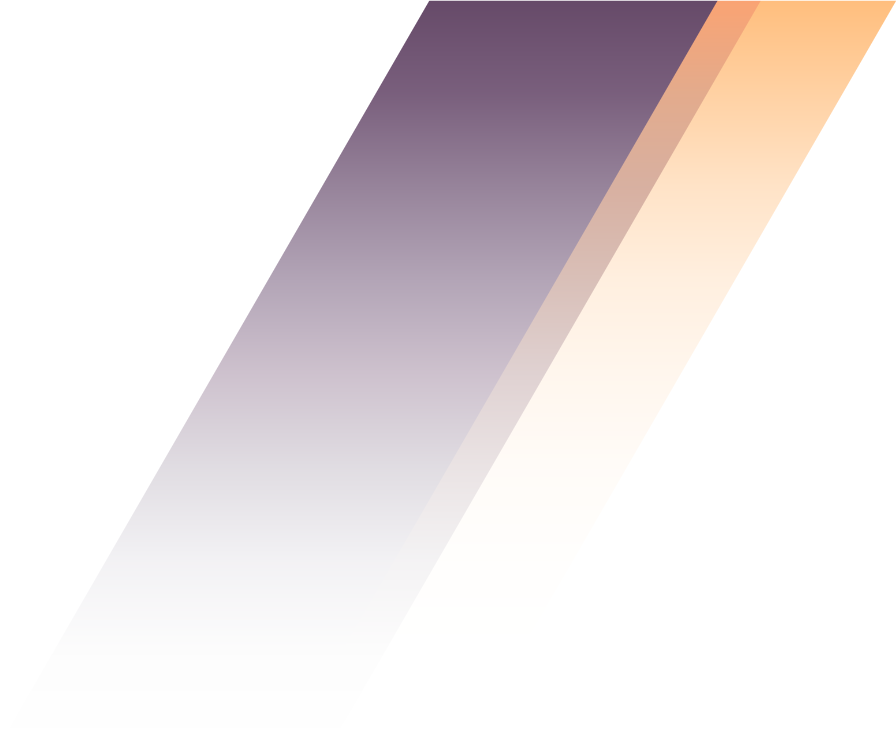
Reproduce this background procedurally as a Shadertoy shader.

```glsl
// Two slanted translucent bands, plum and apricot, fading down into white.
// Each band is a slab in sheared coordinates, coloured by a vertical ramp;
// the strip where they overlap has a warm ramp of its own.

// Piecewise linear ramp over nine evenly spaced stops, t in 0..1
vec3 ramp(vec3 stops[9], float t) {
    float k = clamp(t, 0.0, 1.0) * 8.0;
    int i = min(int(k), 7);
    return mix(stops[i], stops[i + 1], k - float(i));
}

// Smooth coverage of the slab between two edges
float slab(float s, float left, float right, float soft) {
    return clamp((s - left) / soft + 0.5, 0.0, 1.0)
         * clamp((right - s) / soft + 0.5, 0.0, 1.0);
}

void mainImage(out vec4 fragColor, in vec2 fragCoord) {
    // Units of canvas height, depth measured down from the top
    vec2 p = fragCoord / iResolution.y;
    float depth = 1.0 - p.y;
    float pixel = 1.0 / iResolution.y;

    // Shear by 30 degrees so that the slanted edges become vertical
    float s = p.x + depth * tan(radians(30.0));
    float soft = pixel * 1.15;

    vec3 white = vec3(1.0);
    vec3 plum = ramp(vec3[9](
        vec3(0.40, 0.29, 0.41), vec3(0.475, 0.372, 0.488),
        vec3(0.59, 0.515, 0.605), vec3(0.70, 0.645, 0.715),
        vec3(0.805, 0.757, 0.805), vec3(0.878, 0.863, 0.885),
        vec3(0.95, 0.947, 0.957), vec3(0.99), white), depth);
    vec3 apricot = ramp(vec3[9](
        vec3(1.0, 0.745, 0.49), vec3(1.0, 0.82, 0.64),
        vec3(1.0, 0.89, 0.78), vec3(1.0, 0.937, 0.875),
        vec3(1.0, 0.965, 0.93), vec3(1.0, 0.985, 0.97),
        vec3(1.0, 0.996, 0.99), white, white), depth);
    vec3 overlap = ramp(vec3[9](
        vec3(0.98, 0.64, 0.45), vec3(0.89, 0.67, 0.55),
        vec3(0.845, 0.69, 0.63), vec3(0.85, 0.75, 0.72),
        vec3(0.875, 0.82, 0.82), vec3(0.917, 0.89, 0.893),
        vec3(0.955, 0.95, 0.955), vec3(0.99), white), depth);

    // Plum spans the left, apricot the right, both share the middle strip
    float inPlum = slab(s, 0.576, 1.0203, soft);
    float inApricot = slab(s, 0.9624, 1.2019, soft);
    vec3 color = mix(mix(white, plum, inPlum),
                     mix(apricot, overlap, inPlum), inApricot);

    // Bands begin a hair below the top edge
    float topEdge = clamp((depth - 0.001) / pixel + 0.5, 0.0, 1.0);
    fragColor = vec4(mix(white, color, topEdge), 1.0);
}
```
